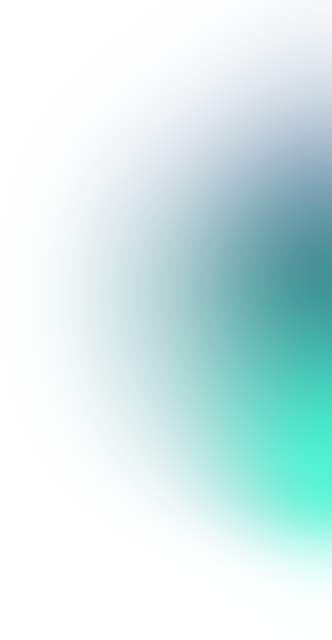
A Shadertoy shader for this background:

```glsl
// Soft slate, teal and mint glow spilling from the right edge over white.

const vec3 WHITE = vec3(1.0);
const vec3 SLATE = vec3(0.22, 0.40, 0.55);
const vec3 TEAL  = vec3(0.23, 0.54, 0.56);
const vec3 MINT  = vec3(0.27, 0.95, 0.81);

// Bell-shaped falloff: 1 at zero distance, 1/e at the given width.
float falloff(float dist, float width, float power) {
    return exp(-pow(abs(dist) / width, power));
}

// Soft step centred on an edge.
float softStep(float edge, float softness, float value) {
    return 1.0 / (1.0 + exp((edge - value) / softness));
}

// Opacity along the right edge: long fade upward, tighter fade downward.
float verticalCover(float height) {
    float topFade = falloff(max(height - 0.518, 0.0), 0.288, 2.15);
    return 0.98 * topFade * softStep(0.165, 0.034, height);
}

// Fade to the left; the glow reaches farthest near mid-height.
float horizontalCover(vec2 uv) {
    float offset = uv.y - 0.55;
    float reach = 0.52 * falloff(offset, offset > 0.0 ? 0.60 : 0.49, 2.0);
    float leftFade = smoothstep(-0.1, 0.35, uv.x);
    return falloff(1.0 - uv.x, reach, 1.9) * leftFade;
}

// Slate at the top, teal in the middle, mint at the lower right.
vec3 glowTint(vec2 uv) {
    vec3 upper = mix(TEAL, SLATE, smoothstep(0.55, 0.82, uv.y));
    float mintAmount = 1.0 - smoothstep(0.258, 0.61, uv.y);
    return mix(upper, MINT, mintAmount * falloff(1.0 - uv.x, 0.477, 2.0));
}

void mainImage(out vec4 fragColor, in vec2 fragCoord) {
    vec2 uv = fragCoord / iResolution.xy;
    float cover = verticalCover(uv.y) * horizontalCover(uv);
    fragColor = vec4(mix(WHITE, glowTint(uv), cover), 1.0);
}
```
